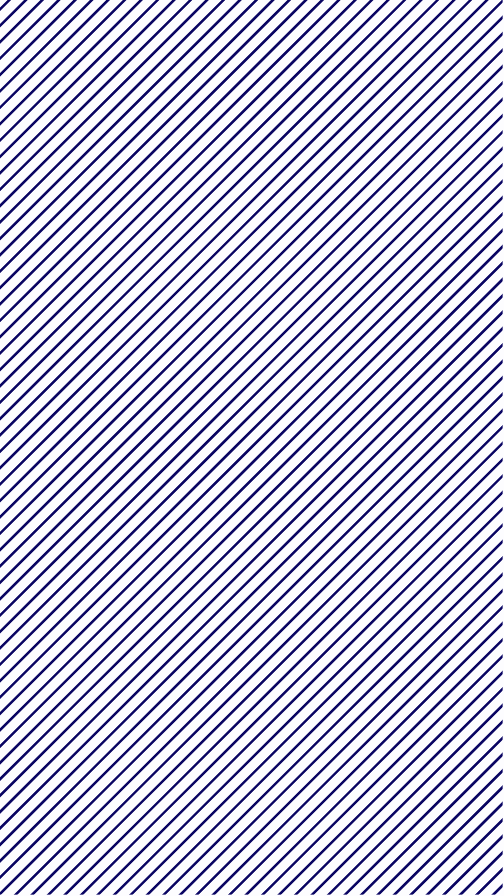
A WebGL 2 fragment shader for this pattern:

```glsl
#version 300 es
precision highp float;
// Fine navy pinstripes rising to the right on near-white, with slightly uneven weight.

uniform vec2 u_resolution;
out vec4 fragColor;

const vec3 PAPER = vec3(0.992, 0.992, 1.0);
const vec3 INK = vec3(0.04, 0.02, 0.39);
const vec2 REPEATS = vec2(54.4, 54.7); // stripes per canvas height, along x and y
const float PHASE = 0.57;              // first stripe centre, in repeats from the top left
const float LINE_SHARE = 0.22;         // line width as a share of one repeat
const float WEIGHT_VARIATION = 0.035;  // drift of the line width, in repeats
const float VARIATION_SCALE = 5.0;     // noise cells per canvas height
const float EDGE_SOFTNESS = 0.88;      // edge ramp, in pixel widths
const float MARGIN = 0.0015;           // bare paper along the right and bottom

// Pseudo-random gradient for a lattice corner.
vec2 cornerGradient(vec2 cell) {
    float angle = 6.2832 * fract(sin(dot(cell, vec2(127.1, 311.7))) * 43758.5);
    return vec2(cos(angle), sin(angle));
}

// Smooth gradient noise, roughly -0.7 to 0.7.
float gradientNoise(vec2 p) {
    vec2 cell = floor(p);
    vec2 f = fract(p);
    vec2 blend = f * f * f * (f * (f * 6.0 - 15.0) + 10.0);
    vec2 right = vec2(1.0, 0.0);
    vec2 up = vec2(0.0, 1.0);
    float low = mix(dot(cornerGradient(cell), f),
                    dot(cornerGradient(cell + right), f - right), blend.x);
    float high = mix(dot(cornerGradient(cell + up), f - up),
                     dot(cornerGradient(cell + 1.0), f - 1.0), blend.x);
    return mix(low, high, blend.y);
}

// Signed distance to the nearest stripe edge, in repeats; negative inside.
float stripeDistance(float position, float width) {
    return abs(fract(position - PHASE + 0.5) - 0.5) - 0.5 * width;
}

void main() {
    // Canvas-height units, measured from the top left corner.
    vec2 p = vec2(gl_FragCoord.x, u_resolution.y - gl_FragCoord.y) / u_resolution.y;
    vec2 size = u_resolution / u_resolution.y;

    // Stripes, with the edge ramp scaled to one pixel across the line.
    float width = LINE_SHARE + WEIGHT_VARIATION * gradientNoise(p * VARIATION_SCALE);
    float pixel = length(REPEATS) / u_resolution.y;
    float distance = stripeDistance(dot(p, REPEATS), width);
    float ink = clamp(0.5 - distance / (pixel * EDGE_SOFTNESS), 0.0, 1.0);

    // Bare margin where the stripes stop short of the canvas edge.
    vec2 inset = (size - MARGIN - p) * u_resolution.y;
    ink *= clamp(min(inset.x, inset.y) + 0.5, 0.0, 1.0);

    fragColor = vec4(mix(PAPER, INK, ink), 1.0);
}
```
